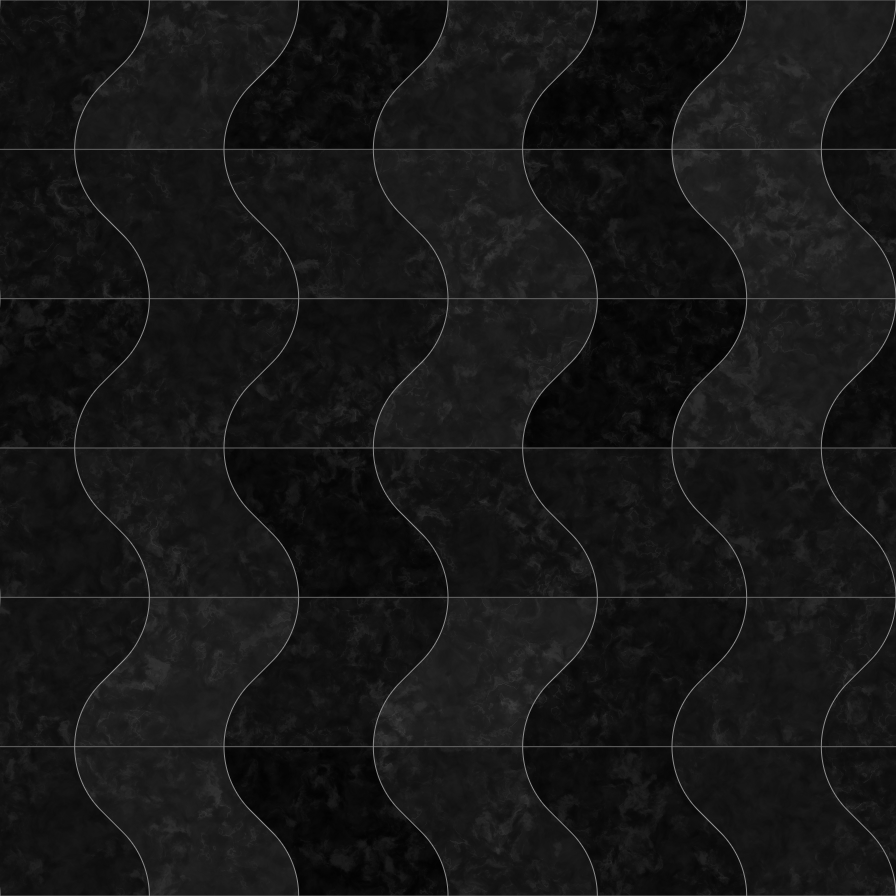
Write a WebGL 1 fragment shader that draws this pattern.

```glsl
precision highp float;
// Black marble tiles in wavy columns, six by six, with thin pale joints.

uniform vec2 u_resolution;

const float TILES = 6.0;            // repeats across and down
const float SWING = 0.5;            // sideways travel of the wave, in tiles
const float ARC_RADIUS = 0.6036;    // rounding of the wave crests, in tiles
const float ARC_REACH = 0.4268;     // height where the arc meets its 45 degree run
const float JOINT_WIDTH = 0.0065;   // in tiles
const vec3 WAVE_JOINT = vec3(0.56);
const vec3 ROW_JOINT = vec3(0.41);
const float EVEN_TONE = 0.057;      // mean grey of even columns
const float ODD_TONE = 0.096;       // mean grey of odd columns
const float TONE_SPREAD = 0.052;    // tone range between tiles
const float MOTTLE = 0.07;
const float CLOUD_GAIN = 0.055;
const float VEIN_GAIN = 0.045;

float hash(vec2 p) {
    vec3 q = fract(vec3(p.xyx) * 0.1031);
    q += dot(q, q.yzx + 33.33);
    return fract((q.x + q.y) * q.z);
}

vec2 hash2(vec2 p) {
    return vec2(hash(p), hash(p + 57.3));
}

float valueNoise(vec2 p) {
    vec2 i = floor(p);
    vec2 f = fract(p);
    f = f * f * (3.0 - 2.0 * f);
    return mix(mix(hash(i), hash(i + vec2(1.0, 0.0)), f.x),
               mix(hash(i + vec2(0.0, 1.0)), hash(i + 1.0), f.x), f.y);
}

float fbm(vec2 p) {
    float sum = 0.0;
    float gain = 0.5;
    for (int i = 0; i < 5; i++) {
        sum += gain * valueNoise(p);
        p = mat2(1.6, 1.2, -1.2, 1.6) * p + 3.7;
        gain *= 0.55;
    }
    return sum / 1.055;
}

// Cellular noise: gap between the two nearest seeds, zero along cell borders
float cellBorder(vec2 p) {
    vec2 home = floor(p);
    float nearest = 8.0;
    float second = 8.0;
    for (int y = -1; y <= 1; y++) {
        for (int x = -1; x <= 1; x++) {
            vec2 cell = home + vec2(float(x), float(y));
            float d = length(cell + hash2(cell) - p);
            second = min(second, max(nearest, d));
            nearest = min(nearest, d);
        }
    }
    return second - nearest;
}

// Grey added by clouds, broken veins and fine mottling
float marble(vec2 p) {
    vec2 warp = vec2(fbm(p * 6.0), fbm(p * 6.0 + 19.0)) - 0.5;
    float grain = fbm(p * 15.0 + warp * 2.0);
    float cloud = smoothstep(0.5, 0.76, fbm(p * 4.5 + warp * 2.5 + 41.0));
    float veinArea = smoothstep(0.44, 0.66, fbm(p * 2.2 + 83.0));
    float vein = 1.0 - smoothstep(0.0, 0.22, cellBorder(p * 3.6 + warp * 3.5));
    float broken = smoothstep(0.34, 0.68, grain);
    return MOTTLE * (grain - 0.5)
         + CLOUD_GAIN * cloud * broken
         + VEIN_GAIN * vein * veinArea * broken;
}

// Wave offset in x, and the cosine of its lean from the vertical in y
vec2 wave(float y) {
    float phase = abs(mod(y, 2.0) - 1.0);
    float fromCrest = min(phase, 1.0 - phase);
    float onArc = min(fromCrest, ARC_REACH);
    float root = sqrt(ARC_RADIUS * ARC_RADIUS - onArc * onArc);
    float inset = ARC_RADIUS - root + fromCrest - onArc;
    float offset = phase > 0.5 ? -inset : inset - SWING;
    return vec2(offset, root / ARC_RADIUS);
}

// Share of a pixel covered by a joint whose centre is d away
float jointCover(float d, float pixel) {
    float cover = (0.5 * (JOINT_WIDTH + pixel) - d) / pixel;
    return clamp(cover, 0.0, min(1.0, JOINT_WIDTH / pixel));
}

void main() {
    vec2 p = gl_FragCoord.xy / u_resolution * TILES;
    float pixel = TILES / min(u_resolution.x, u_resolution.y);

    // Tile address, wrapping around the sides
    vec2 bend = wave(p.y);
    vec2 local = vec2(p.x - bend.x, p.y);
    vec2 tile = mod(floor(local), TILES);

    // Stone: a tone and a slab cut of its own for each tile
    float tone = mix(EVEN_TONE, ODD_TONE, mod(tile.x, 2.0));
    tone += TONE_SPREAD * (hash(tile + 11.0) - 0.5);
    vec2 slab = p + 40.0 * hash2(tile + 5.0);
    vec3 color = vec3(max(tone + marble(slab), 0.012));

    // Joints
    vec2 edge = 0.5 - abs(fract(local) - 0.5);
    color = mix(color, ROW_JOINT, jointCover(edge.y, pixel));
    color = mix(color, WAVE_JOINT, jointCover(edge.x * bend.y, pixel));
    gl_FragColor = vec4(color, 1.0);
}
```
